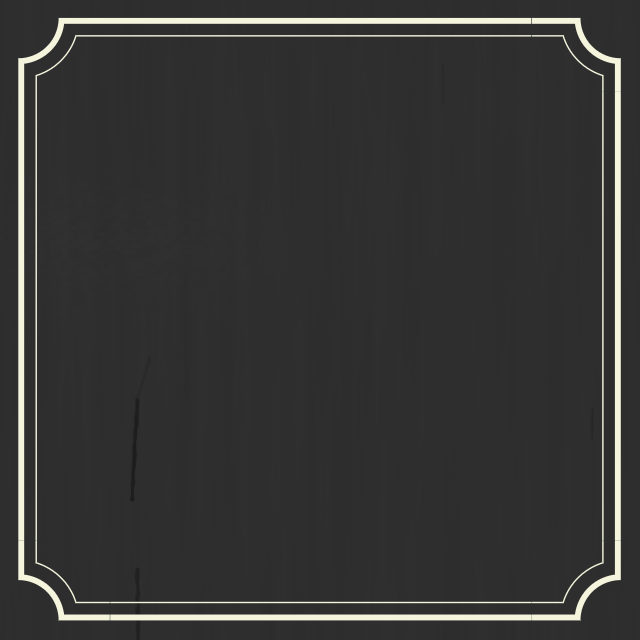
Write a WebGL 1 fragment shader that draws this background.

```glsl
precision highp float;
// A cream double frame with scooped corners on dark, vertically grained wood.

uniform vec2 u_resolution;

float hash(vec2 p) {
  return fract(sin(dot(p, vec2(127.1, 311.7))) * 43758.547);
}

float noise(vec2 p) {
  vec2 i = floor(p);
  vec2 f = fract(p);
  f = f * f * (3.0 - 2.0 * f);
  return mix(mix(hash(i), hash(i + vec2(1.0, 0.0)), f.x),
             mix(hash(i + vec2(0.0, 1.0)), hash(i + vec2(1.0, 1.0)), f.x), f.y);
}

// Distance to a box whose corners are cut by circles centred on cornerHalf
float scoopedBox(vec2 p, float halfSize, float cornerHalf, float radius) {
  vec2 q = abs(p);
  return max(max(q.x, q.y) - halfSize, radius - length(q - vec2(cornerHalf)));
}

float segment(vec2 p, vec2 a, vec2 b) {
  vec2 ab = b - a;
  return length(p - a - ab * clamp(dot(p - a, ab) / dot(ab, ab), 0.0, 1.0));
}

// Ragged split in the wood
float crack(vec2 uv, vec2 a, vec2 b, float width) {
  float ragged = width * (0.3 + noise(uv * vec2(300.0, 110.0)));
  return 1.0 - smoothstep(ragged * 0.4, ragged + 0.0015, segment(uv, a, b));
}

// Coverage of a band of the given half width around distance zero
float band(float d, float halfWidth, float pixel) {
  return clamp((halfWidth - abs(d)) / pixel + 0.5, 0.0, 1.0);
}

void main() {
  vec2 uv = gl_FragCoord.xy / u_resolution;
  float pixel = 1.0 / min(u_resolution.x, u_resolution.y);
  vec2 p = uv - vec2(0.4993, 0.5013);

  // Wood grain in layers of stretched noise
  float grain = 0.0;
  float weight = 0.5;
  vec2 stretch = vec2(45.0, 2.5);
  for (int i = 0; i < 4; i++) {
    grain += weight * (noise(uv * stretch + float(i) * 17.0) - 0.5);
    stretch *= vec2(2.0, 1.8);
    weight *= 0.7;
  }
  vec3 color = vec3(0.18 + 0.014 * grain);

  // Faint worn sheen on the left
  vec2 sheen = (uv - vec2(0.17, 0.62)) / vec2(0.24, 0.09);
  color += 0.012 * exp(-dot(sheen, sheen)) * noise(uv * vec2(120.0, 180.0));

  // Cracks
  float split = crack(uv, vec2(0.2148, 0.375), vec2(0.206, 0.22), 0.004);
  split = max(split, 0.8 * crack(uv, vec2(0.2148, 0.11), vec2(0.216, -0.01), 0.004));
  split = max(split, 0.3 * crack(uv, vec2(0.234, 0.44), vec2(0.2148, 0.375), 0.003));
  split = max(split, 0.4 * crack(uv, vec2(0.926, 0.36), vec2(0.925, 0.315), 0.002));
  split = max(split, 0.25 * crack(uv, vec2(0.692, 0.9), vec2(0.693, 0.84), 0.002));
  color *= 1.0 - 0.35 * split;

  // Thick outer border and thin inner line, sharing corner centres
  float outer = scoopedBox(p, 0.4707, 0.4707, 0.063);
  float inner = scoopedBox(p, 0.4427, 0.4707, 0.0943);
  float frame = max(band(outer + 0.0046, 0.0046, pixel), band(inner, 0.0011, pixel));

  // Hairline seams across the frame
  float seam = step(0.5, uv.y) * band(uv.x - 0.8307, 0.0006, pixel);
  seam = max(seam, step(uv.y, 0.5) * 0.7 * band(uv.x - 0.1719, 0.0006, pixel));
  seam = max(seam, step(uv.y, 0.5) * 0.4 * band(uv.x - 0.8307, 0.0006, pixel));
  seam = max(seam, 0.3 * band(uv.y - 0.1556, 0.0006, pixel));
  seam = max(seam, step(0.5, uv.x) * 0.2 * band(uv.y - 0.8568, 0.0006, pixel));

  color = mix(color, vec3(0.96, 0.96, 0.87), frame * (1.0 - 0.8 * seam));
  gl_FragColor = vec4(color, 1.0);
}
```
